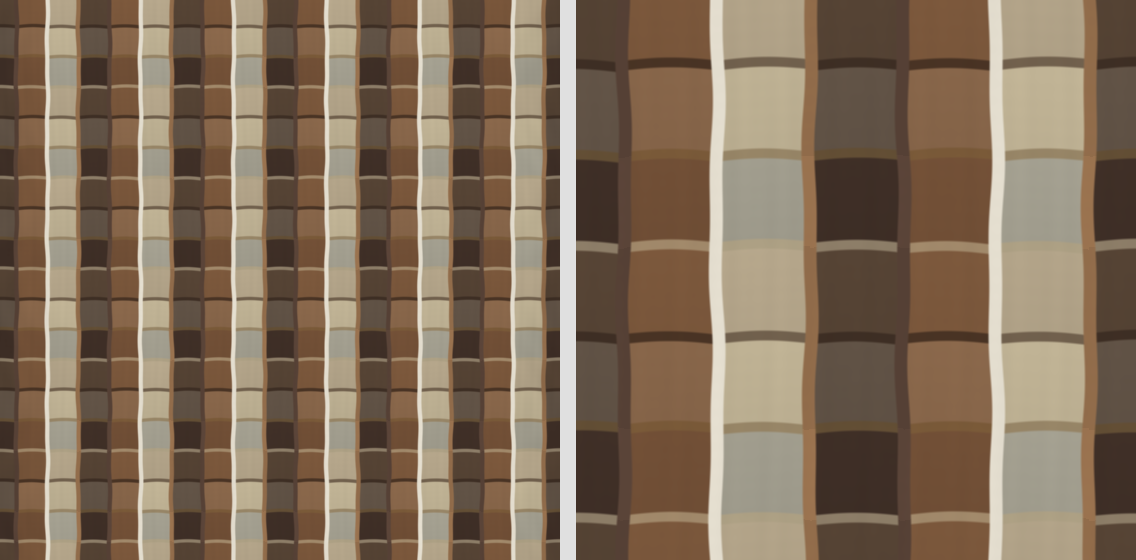
Left, the full canvas; right, a detail of the centre.
Give the GLSL for this pattern, as a WebGL 1 fragment shader.

```glsl
precision highp float;
uniform vec2 u_resolution;

#define BANDS vec2(18.04, 18.48)   // bands across and down, three per repeat
#define PHASE vec2(1.527, 0.866)   // offset of the first full repeat
#define STRIPE_WIDTH 0.138
#define LINE_WIDTH 0.108
#define WAVER 0.016                // sideways drift of the stripes
#define BOW 0.035                  // curve of each line inside a cell
#define SLUB 0.014                 // strength of the thread streaks
#define CELL_VARIATION 0.035

float hash(vec2 p) {
  return fract(sin(dot(p, vec2(127.1, 311.7))) * 43758.5);
}

vec3 pick(float i, vec3 a, vec3 b, vec3 c) {
  return i < 0.5 ? a : (i < 1.5 ? b : c);
}

// Cell colours, columns ordered light, dark, brown
vec3 cellColor(float col, float row) {
  return pick(row,
    pick(col, vec3(0.735, 0.685, 0.570), vec3(0.375, 0.320, 0.270), vec3(0.530, 0.398, 0.288)),
    pick(col, vec3(0.630, 0.615, 0.555), vec3(0.245, 0.183, 0.150), vec3(0.440, 0.308, 0.210)),
    pick(col, vec3(0.698, 0.640, 0.535), vec3(0.330, 0.260, 0.202), vec3(0.475, 0.338, 0.230)));
}

// Horizontal line colours: shadow, gold, pale
vec3 lineColor(float col, float row) {
  return pick(row,
    pick(col, vec3(0.440, 0.375, 0.300), vec3(0.240, 0.180, 0.140), vec3(0.285, 0.200, 0.140)),
    pick(col, vec3(0.590, 0.520, 0.400), vec3(0.385, 0.305, 0.205), vec3(0.475, 0.350, 0.220)),
    pick(col, vec3(0.675, 0.625, 0.515), vec3(0.550, 0.490, 0.405), vec3(0.630, 0.535, 0.415)));
}

vec3 stripeColor(float i) {
  return pick(i, vec3(0.920, 0.895, 0.835), vec3(0.585, 0.435, 0.300), vec3(0.345, 0.260, 0.215));
}

// Coverage of a band centred on whole numbers
float band(float x, float width, float pixel) {
  float d = abs(fract(x + 0.5) - 0.5) - 0.5 * width;
  return 1.0 - smoothstep(-pixel, pixel, d);
}

// Layered sines, long in y, for the silk threads
float threads(vec2 p) {
  float s = sin(p.x * 310.0 + 2.0 * sin(p.y * 9.0));
  s += 0.8 * sin(p.x * 533.0 + 3.0 * sin(p.y * 6.0 + 1.0));
  s += 0.6 * sin(p.x * 127.0 + 2.5 * sin(p.y * 14.0));
  s += 0.4 * sin(p.y * 620.0 + 2.0 * sin(p.x * 21.0));
  return s / 2.8;
}

void main() {
  vec2 uv = gl_FragCoord.xy / u_resolution;
  vec2 grid = vec2(uv.x, 1.0 - uv.y) * BANDS - PHASE;
  vec2 pixel = 0.8 * BANDS / u_resolution + 0.008;

  // Stripes drift with height; lines bow and step from column to column
  float nearest = floor(grid.x + 0.5);
  grid.x += WAVER * (sin(grid.y * 2.094 + nearest * 1.7) + 0.6 * sin(grid.y * 4.7 + nearest));
  float column = floor(grid.x);
  float across = fract(grid.x);
  float line = floor(grid.y + 0.5);
  float tilt = hash(vec2(column, line)) - 0.5;
  grid.y += BOW * (sin(across * 3.1416) - 0.6 + tilt * (across + 0.4));

  // Ground cells and the lines between rows
  vec2 cell = floor(grid);
  float col = mod(cell.x, 3.0);
  float row = mod(cell.y, 3.0);
  vec3 color = cellColor(col, row);
  color *= 1.0 + CELL_VARIATION * (hash(cell + 7.0) - 0.5);
  color *= 1.0 + 0.03 * (0.5 - fract(grid.y));
  color = mix(color, lineColor(col, mod(line, 3.0)), band(grid.y, LINE_WIDTH, pixel.y));

  // Vertical stripes lie on top and take a faint tint from each row
  float stripe = mod(floor(grid.x + 0.5), 3.0);
  vec3 ribbon = stripeColor(stripe);
  ribbon *= 1.0 - 0.06 * (1.0 - abs(row - 1.0)) * step(0.5, stripe) * -1.0 - 0.03;
  color = mix(color, ribbon, band(grid.x, STRIPE_WIDTH, pixel.x));

  // Thread streaks, and soft creases toward the side edges
  color *= 1.0 + SLUB * threads(uv);
  float side = smoothstep(0.38, 0.5, abs(uv.x - 0.5));
  float crease = sin(uv.x * 95.0 + 3.0 * sin(uv.y * 17.0)) * sin(uv.y * 41.0 + uv.x * 30.0);
  color *= 1.0 + side * (0.025 * crease - 0.03);

  gl_FragColor = vec4(color, 1.0);
}
```
